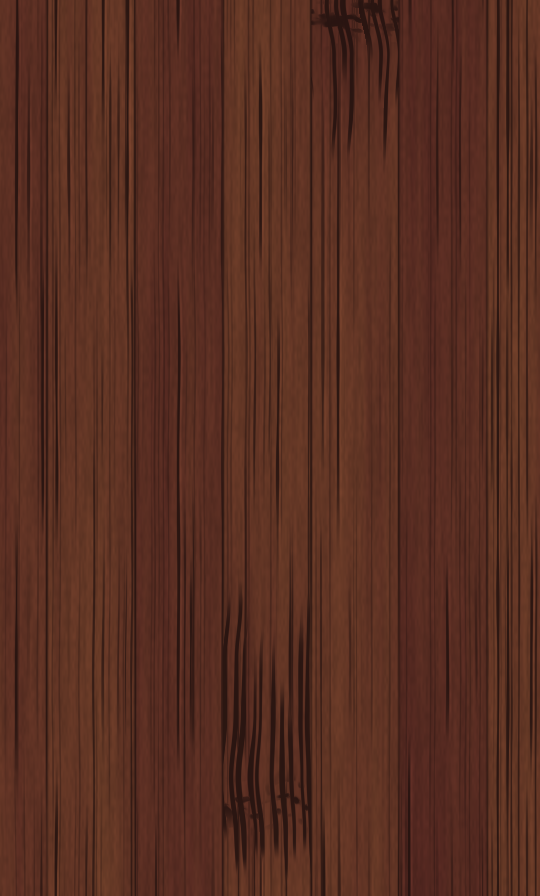
Give the GLSL for this texture, as a Shadertoy shader.

```glsl
const vec3 BROWN = vec3(0.42, 0.24, 0.155);
const vec3 RED = vec3(0.325, 0.155, 0.125);
const vec3 GROOVE = vec3(0.13, 0.065, 0.055);
const float STRIP_WIDTH = 0.163;
const float FIRST_SEAM = 0.087;
// Redness of each strip, left to right
const float REDNESS[7] = float[7](0.55, 0.3, 0.7, 0.3, 0.42, 0.82, 0.3);
// Nodes: strip index, height, signed reach of the cracks
const vec3 NODE_LOW = vec3(3.0, 0.17, 0.62);
const vec3 NODE_HIGH = vec3(4.0, 1.63, -0.36);
const float FIBRE_CONTRAST = 0.065;
const float PORE_CONTRAST = 0.05;

float hash(vec2 p) {
    vec3 q = fract(p.xyx * 0.1031);
    q += dot(q, q.yzx + 33.33);
    return fract((q.x + q.y) * q.z);
}

float noise(vec2 p) {
    vec2 cell = floor(p);
    vec2 f = fract(p);
    f = f * f * (3.0 - 2.0 * f);
    float low = mix(hash(cell), hash(cell + vec2(1, 0)), f.x);
    float high = mix(hash(cell + vec2(0, 1)), hash(cell + vec2(1, 1)), f.x);
    return mix(low, high, f.y);
}

// Thin vertical grooves, one per column, fading in and out along the height
float grooves(vec2 p, float columns, float share, float halfWidth, float seed) {
    float x = p.x * columns;
    float id = floor(x);
    float centre = 0.25 + 0.5 * hash(vec2(id, seed));
    float dist = abs(fract(x) - centre) / columns;
    float run = noise(vec2(id * 7.0 + seed, p.y * 2.2 + seed));
    float presence = 0.55 * run + 0.45 * hash(vec2(id, seed + 5.0));
    float strength = smoothstep(1.0 - share, 1.15 - share, presence);
    float width = halfWidth * (0.5 + 0.8 * noise(vec2(id + seed, p.y * 9.0)));
    float edge = 1.0 / iResolution.x;
    return strength * (1.0 - smoothstep(width - 0.5 * edge, width + edge, dist));
}

// Red halo (x) and dark cracks (y) of a node
vec2 nodeMarks(vec2 p, float strip, vec3 node) {
    float inside = 1.0 - step(0.5, abs(strip - node.x));
    float along = (p.y - node.y) / node.z;
    float fade = along > 0.0 ? along : -along * 3.0;
    float reach = 1.0 - smoothstep(0.0, 1.0, fade);

    // Cracks bend and widen towards the node
    float bend = noise(vec2(p.x * 9.0, p.y * 9.0)) - 0.5;
    vec2 q = p + vec2(0.028 * reach * bend, 0.0);
    float cracks = grooves(q, 58.0, 0.2 + 0.5 * reach, 0.0018 + 0.0022 * reach, 31.0);
    cracks *= smoothstep(0.02, 0.4, reach);

    // Rough scar across the strip
    float offset = p.y - node.y + 0.03 * (noise(vec2(p.x * 26.0, 4.0)) - 0.5);
    float band = exp(-offset * offset / 0.0012);
    float rough = noise(vec2(p.x * 65.0, p.y * 60.0) + 6.0 * bend);
    float scar = band * smoothstep(0.52, 0.78, rough);
    float ridge = exp(-abs(offset) / 0.004) * smoothstep(0.35, 0.7, rough);
    return inside * vec2(reach, max(cracks, max(scar, 0.75 * ridge)));
}

void mainImage(out vec4 fragColor, in vec2 fragCoord) {
    vec2 p = fragCoord / iResolution.x;

    // Strips and nodes
    float across = (p.x - FIRST_SEAM) / STRIP_WIDTH + 1.0;
    float strip = clamp(floor(across), 0.0, 6.0);
    vec2 low = nodeMarks(p, strip, NODE_LOW);
    vec2 high = nodeMarks(p, strip, NODE_HIGH);

    // Base colour with broad and narrow streaks
    float broad = noise(vec2(p.x * 26.0, p.y * 1.3)) - 0.5;
    float narrow = noise(vec2(p.x * 85.0 + 9.0, p.y * 2.0)) - 0.5;
    float redness = REDNESS[int(strip)] + 0.3 * broad + 0.28 * narrow;
    redness += 0.35 * max(low.x, high.x);
    vec3 color = mix(BROWN, RED, clamp(redness, 0.0, 1.15));

    // Fibres and pores
    float wander = 0.003 * (noise(vec2(p.x * 8.0, p.y * 5.0)) - 0.5);
    vec2 g = p + vec2(wander, 0.0);
    float fibre = noise(vec2(g.x * 210.0, g.y * 9.0)) - 0.5;
    float pore = noise(vec2(g.x * 300.0, g.y * 75.0)) - 0.5;
    color *= 1.0 + 2.0 * FIBRE_CONTRAST * fibre + 2.0 * PORE_CONTRAST * pore;

    // Dark grooves, fewer on the red strips
    float share = 0.5 - 0.18 * REDNESS[int(strip)];
    float dark = grooves(g, 44.0, share, 0.0021, 3.0);
    dark = max(dark, 0.8 * grooves(g, 71.0, share - 0.03, 0.0014, 17.0));
    dark = max(dark, 0.4 * grooves(g, 120.0, share + 0.06, 0.001, 47.0));

    // Seams between strips
    float seamDistance = abs(across - floor(across + 0.5)) * STRIP_WIDTH;
    float seam = 1.0 - smoothstep(0.001, 0.001 + 1.5 / iResolution.x, seamDistance);
    dark = max(dark, seam * (0.35 + 0.6 * noise(vec2(strip * 5.0, p.y * 3.0))));
    dark = max(dark, max(low.y, high.y));

    // Lit rims beside the grooves
    float rim = grooves(g - vec2(0.0045, 0.0), 44.0, share, 0.0018, 3.0);
    color *= 1.0 + 0.13 * rim * (1.0 - dark);

    color = mix(color, GROOVE, 0.85 * dark);
    fragColor = vec4(color, 1.0);
}
```
